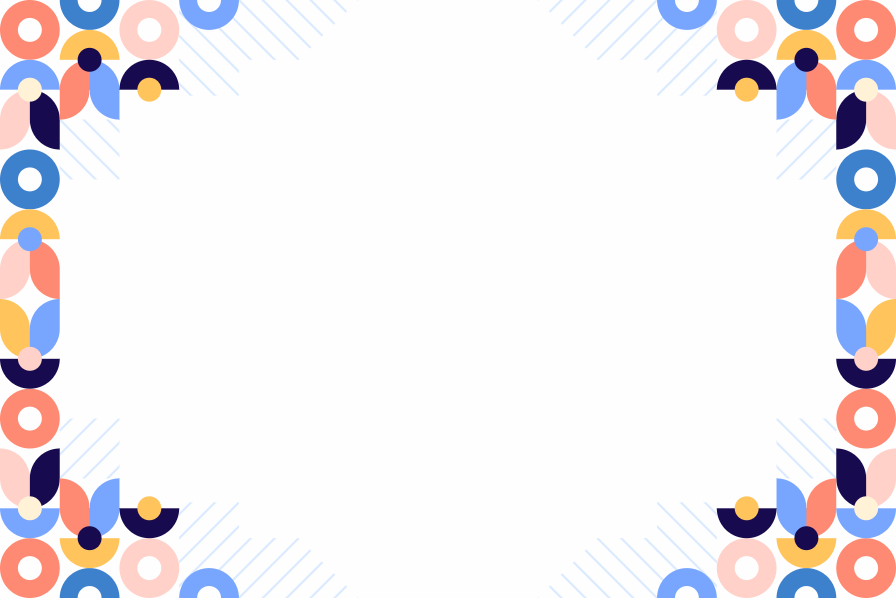
Give the GLSL for this background, as a Shadertoy shader.

```glsl
const vec2 GRID = vec2(15.0, 10.0);
const float OUTER_RADIUS = 0.5;
const float DOT_RADIUS = 0.2;
const float STRIPE_PERIOD = 0.4;
const float STRIPE_HALF_WIDTH = 0.018;

const vec3 PAPER = vec3(0.996);
const vec3 STRIPE = vec3(0.86, 0.92, 1.0);
const vec3 CORAL = vec3(1.0, 0.54, 0.45);
const vec3 BLUE = vec3(0.47, 0.65, 1.0);
const vec3 DEEP_BLUE = vec3(0.24, 0.50, 0.80);
const vec3 NAVY = vec3(0.09, 0.04, 0.31);
const vec3 YELLOW = vec3(1.0, 0.77, 0.36);
const vec3 PINK = vec3(1.0, 0.82, 0.79);
const vec3 CREAM = vec3(1.0, 0.95, 0.84);

float pixelSize;

float coverage(float d) {
    return clamp(0.5 - d / pixelSize, 0.0, 1.0);
}

void paint(inout vec3 color, float d, vec3 ink) {
    color = mix(color, ink, coverage(d));
}

void ring(inout vec3 color, vec2 p, vec3 ink) {
    float r = length(p);
    paint(color, r - OUTER_RADIUS, ink);
    paint(color, r - DOT_RADIUS, PAPER);
}

// Half disc above the centre with a dot on its flat edge
void dome(inout vec3 color, vec2 p, vec3 ink, vec3 dotInk) {
    float r = length(p);
    paint(color, max(r - OUTER_RADIUS, p.y), ink);
    paint(color, r - DOT_RADIUS, dotInk);
}

// Mirrored pair of leaves, each with two opposite round corners
void leaves(inout vec3 color, vec2 p, vec3 leftInk, vec3 rightInk) {
    float u = abs(p.x);
    float v = p.y - 0.5;
    float upper = length(vec2(u, v)) - 0.5;
    float lower = max(length(vec2(u - 0.5, v)) - 0.5, u - 0.5);
    vec3 ink = mix(rightInk, leftInk, coverage(p.x));
    paint(color, v < 0.0 ? upper : lower, ink);
}

float boxDistance(vec2 p, vec2 low, vec2 high) {
    vec2 d = max(low - p, p - high);
    return max(d.x, d.y);
}

float stripes(float u) {
    float offset = abs(mod(u + 0.5 * STRIPE_PERIOD, STRIPE_PERIOD) - 0.5 * STRIPE_PERIOD);
    return offset * 0.7071 - STRIPE_HALF_WIDTH;
}

void mainImage(out vec4 fragColor, in vec2 fragCoord) {
    // Fold all four corners onto one, with y running inward from the edge
    vec2 cell = fragCoord / iResolution.xy * GRID;
    bool bottom = cell.y < 0.5 * GRID.y;
    vec2 p = min(cell, GRID - cell);
    pixelSize = GRID.y / iResolution.y;
    vec3 color = PAPER;

    // Diagonal stripes
    float bevelled = max(boxDistance(p, vec2(3.0, 0.0), vec2(6.0, 1.0)), (p.x + p.y - 6.0) * 0.7071);
    float wide = min(bevelled, boxDistance(p, vec2(3.0, 0.5), vec2(4.0, 1.6)));
    float small = boxDistance(p, vec2(1.0, 2.0), vec2(2.0, 3.0));
    paint(color, max(wide, stripes(p.x - p.y)), STRIPE);
    paint(color, max(small, stripes(p.x - p.y + 1.0)), STRIPE);

    // Rings
    ring(color, p - vec2(0.5, 0.5), CORAL);
    ring(color, p - vec2(1.5, 0.0), DEEP_BLUE);
    ring(color, p - vec2(2.5, 0.5), PINK);
    ring(color, p - vec2(3.5, 0.0), BLUE);
    ring(color, p - vec2(0.5, 3.0), bottom ? CORAL : DEEP_BLUE);

    // Flowers
    vec2 corner = p - vec2(0.5, 1.5);
    leaves(color, corner, PINK, NAVY);
    dome(color, corner, BLUE, CREAM);

    vec2 inner = p - vec2(1.5, 1.0);
    leaves(color, inner, CORAL, BLUE);
    dome(color, inner, YELLOW, NAVY);

    dome(color, p - vec2(2.5, 1.5), NAVY, YELLOW);

    vec2 side = p - vec2(0.5, 4.0);
    leaves(color, side, bottom ? YELLOW : PINK, bottom ? BLUE : CORAL);
    dome(color, side, bottom ? NAVY : YELLOW, bottom ? PINK : BLUE);

    fragColor = vec4(color, 1.0);
}
```
